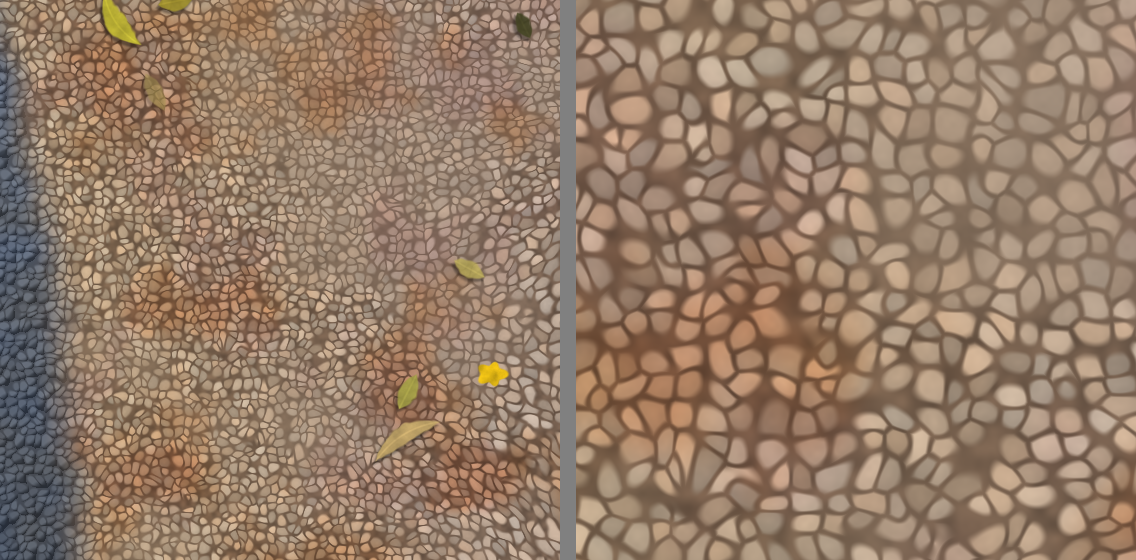
Left: the whole. Right: its middle third, enlarged.
Give the GLSL for this texture, as a Shadertoy shader.

```glsl
// Pebble-dash paving in warm sun with a soft blue shade on the left and a few fallen leaves.
// Stones are cells of a Voronoi pattern whose distance is an ellipse turned at random per cell;
// slow noise tints the ground, and bent lens shapes make the leaves.

float hash(vec2 p) {
    vec3 q = fract(vec3(p.xyx) * 0.1031);
    q += dot(q, q.yzx + 33.33);
    return fract((q.x + q.y) * q.z);
}

float noise(vec2 p) {
    vec2 i = floor(p), f = fract(p);
    f = f * f * (3.0 - 2.0 * f);
    return mix(mix(hash(i), hash(i + vec2(1, 0)), f.x),
               mix(hash(i + vec2(0, 1)), hash(i + vec2(1, 1)), f.x), f.y);
}

float fbm(vec2 p) {
    float sum = 0.0, amp = 0.5;
    for (int i = 0; i < 4; i++) {
        sum += amp * noise(p);
        p = p * 2.03 + 17.3;
        amp *= 0.5;
    }
    return sum / 0.9375;
}

mat2 turn(float a) {
    return mat2(cos(a), -sin(a), sin(a), cos(a));
}

// Nearest and second nearest stone; also the stone's id and the offset from its centre
void stones(vec2 p, out float near, out float second, out vec2 id, out vec2 offset) {
    near = second = 9.0;
    id = offset = vec2(0);
    for (int y = -2; y <= 2; y++)
    for (int x = -2; x <= 2; x++) {
        vec2 cell = floor(p) + vec2(x, y);
        vec2 jitter = vec2(hash(cell + 3.7), hash(cell + 91.2));
        vec2 r = p - cell - 0.5 - 0.8 * (jitter - 0.5);
        float stretch = mix(1.0, 1.36, hash(cell + 41.5));
        vec2 e = turn(6.2832 * hash(cell + 63.1)) * r * 1.0;
        float d = length(e * vec2(1.0 / stretch, stretch)) / mix(0.82, 1.15, hash(cell + 7.9));
        if (d < near) {
            second = near;
            near = d;
            id = cell;
            offset = r;
        } else second = min(second, d);
    }
}

// Signed distance to a bent lens; size holds half length and half width
float leafShape(vec2 p, vec2 centre, float angle, vec2 size, float bend) {
    p = turn(angle) * (p - centre);
    float t = p.x / size.x;
    return max(abs(p.y - bend * (1.0 - t * t)) - size.y * (1.0 - t * t), abs(p.x) - size.x);
}

void addLeaf(inout vec3 col, vec2 p, vec2 centre, float angle, vec2 size, float bend,
             vec3 tint, float opacity) {
    float d = leafShape(p, centre, angle, size, bend) + 0.004 * (noise(p * 90.0) - 0.5);
    float shade = leafShape(p, centre + vec2(-0.004, -0.006), angle, size, bend);
    col *= 1.0 - 0.4 * opacity * smoothstep(0.005, -0.003, shade);
    vec2 q = turn(angle) * (p - centre);
    float t = q.x / size.x;
    float rib = smoothstep(0.003, 0.0, abs(q.y - bend * (1.0 - t * t)));
    vec3 blade = tint * (0.84 + 0.28 * fbm(p * 55.0) + 0.09 * rib);
    col = mix(col, blade, opacity * smoothstep(0.003, -0.002, d));
}

void mainImage(out vec4 fragColor, in vec2 fragCoord) {
    vec2 uv = fragCoord / iResolution.xy;

    // Stones grow larger towards the right edge, mostly in the lower part
    float grow = smoothstep(0.95, 0.55, uv.y);
    float right = max(uv.x - 0.65, 0.0);
    vec2 p = uv - vec2(0.5 * right * right, (uv.y - 0.4) * 2.6 * right * right) * grow;
    p = p * 58.0 + 0.5 * vec2(noise(uv * 40.0), noise(uv * 40.0 + 50.0));
    float near, second;
    vec2 id, offset;
    stones(p, near, second, id, offset);
    float stone = smoothstep(0.03, 0.3, second - near) * smoothstep(0.72, 0.38, near);

    // Joint and stone colours, with dusty patches of lower contrast
    float dust = smoothstep(0.42, 0.72, fbm(uv * 5.0 + 8.0) + 0.15 * uv.x * uv.y);
    float value = hash(id + 12.4), hue = hash(id + 77.7);
    vec3 joint = vec3(0.45, 0.365, 0.295) * (0.85 + 0.3 * noise(uv * 110.0));
    vec3 pebble = mix(vec3(0.75, 0.64, 0.53), vec3(0.73, 0.67, 0.60), hue);
    pebble *= 0.80 + 0.31 * value + 0.10 * (0.35 - near) + 0.06 * dot(offset, vec2(-0.4, 0.9));
    joint = mix(joint, vec3(0.54, 0.46, 0.385), 0.65 * dust);
    pebble = mix(pebble, vec3(0.66, 0.575, 0.495), 0.5 * dust);
    vec3 col = mix(joint, pebble, stone);

    // Slow stains: rust, mauve and ochre
    float rust = smoothstep(0.52, 0.78, fbm(uv * 6.5 + 31.0));
    float mauve = smoothstep(0.5, 0.75, fbm(uv * 7.0 + 64.0));
    col *= mix(vec3(1), vec3(0.98, 0.86, 0.74), rust);
    col *= mix(vec3(1), vec3(0.97, 0.92, 0.95), mauve);
    col *= mix(vec3(1.02, 1.01, 0.97), vec3(0.99, 0.99, 1.02), smoothstep(0.2, 0.9, uv.x));
    col *= 0.94 + 0.12 * fbm(uv * 24.0) + 0.03 * (noise(uv * 260.0) - 0.5);

    // Soft blue shade on the left, its stones marked by dark crescents
    float edge = 0.145 - 0.14 * uv.y * uv.y + 0.025 * (noise(uv * 14.0) - 0.5);
    float shade = smoothstep(edge + 0.04, edge - 0.065, uv.x);
    float crescent = smoothstep(0.05, 0.45, dot(offset, vec2(0.55, -0.8)));
    vec3 cool = mix(vec3(0.31, 0.32, 0.34), vec3(0.44, 0.46, 0.49), stone * (0.5 + 0.5 * value));
    cool *= (1.0 - 0.38 * crescent) * mix(0.88, 1.08, uv.y);
    cool += vec3(-0.03, 0.0, 0.05) * noise(uv * 18.0 + 5.0);
    col = mix(col, cool, shade);

    // Fallen leaves and one yellow blossom
    addLeaf(col, uv, vec2(0.218, 0.965), -0.95, vec2(0.054, 0.018), -0.012, vec3(0.74, 0.70, 0.20), 0.95);
    addLeaf(col, uv, vec2(0.315, 0.998), 0.2, vec2(0.032, 0.016), 0.0, vec3(0.62, 0.56, 0.17), 0.9);
    addLeaf(col, uv, vec2(0.277, 0.835), -1.1, vec2(0.036, 0.014), 0.0, vec3(0.64, 0.56, 0.32), 0.65);
    addLeaf(col, uv, vec2(0.935, 0.955), -1.1, vec2(0.026, 0.013), 0.0, vec3(0.27, 0.27, 0.14), 0.9);
    addLeaf(col, uv, vec2(0.838, 0.520), -0.5, vec2(0.031, 0.014), 0.0, vec3(0.71, 0.65, 0.34), 0.85);
    addLeaf(col, uv, vec2(0.728, 0.300), 1.1, vec2(0.033, 0.016), 0.0, vec3(0.68, 0.66, 0.29), 0.9);
    addLeaf(col, uv, vec2(0.728, 0.212), 0.55, vec2(0.066, 0.016), 0.014, vec3(0.74, 0.63, 0.40), 1.0);
    vec2 b = uv - vec2(0.878, 0.332);
    float petals = length(b * vec2(0.85, 1.15)) - 0.021 - 0.004 * cos(5.0 * atan(b.y, b.x));
    vec3 yellow = vec3(0.90, 0.73, 0.08) * (0.75 + 0.4 * fbm(uv * 70.0));
    col = mix(col, yellow, smoothstep(0.003, -0.002, petals));

    fragColor = vec4(clamp(col, 0.0, 1.0), 1.0);
}
```
